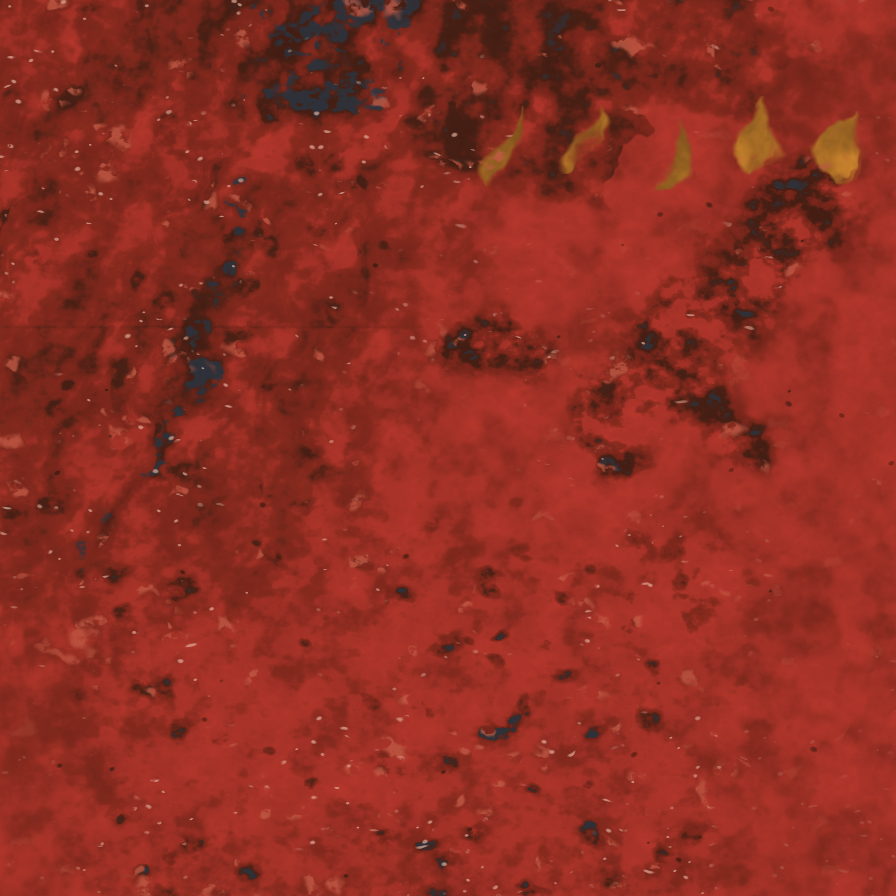
A WebGL 1 fragment shader for this texture:

```glsl
precision highp float;
// Scraped red paint with dark slanted stains, ochre licks, blue flecks and pale nicks.
// Layered smooth cellular noise mottles a few soft stain regions; jittered cells
// scatter the pits, chips and nicks on top.
uniform vec2 u_resolution;

#define RED vec3(0.665, 0.200, 0.160)
#define MID_RED vec3(0.500, 0.155, 0.110)
#define BROWN vec3(0.275, 0.120, 0.078)
#define BLUE vec3(0.150, 0.215, 0.270)
#define OCHRE vec3(0.680, 0.440, 0.150)
#define CHIP_PINK vec3(0.760, 0.350, 0.270)
#define NICK_WHITE vec3(0.880, 0.680, 0.610)
#define SLANT vec2(0.42, 0.907)
#define MOTTLE 0.55
#define STREAKS 1.15

vec2 hash2(vec2 p) {
  vec3 q = fract(p.xyx * vec3(0.1031, 0.1030, 0.0973));
  q += dot(q, q.yzx + 33.33);
  return fract((q.xx + q.yz) * q.zy);
}

// Smooth cellular noise: random cell values blended by distance.
float cellNoise(vec2 p) {
  vec2 cell = floor(p);
  float sum = 0.0, total = 0.0;
  for (int j = -1; j <= 1; j++)
    for (int i = -1; i <= 1; i++) {
      vec2 id = cell + vec2(float(i), float(j));
      vec2 d = id + 0.2 + 0.6 * hash2(id) - p;
      float weight = exp(-5.0 * dot(d, d));
      sum += weight * hash2(id + 71.0).x;
      total += weight;
    }
  return sum / total;
}

float layered(vec2 p) {
  float sum = 0.0, gain = 0.53;
  for (int i = 0; i < 4; i++) {
    sum += gain * cellNoise(p);
    p = mat2(1.6, 1.2, -1.2, 1.6) * p + 17.3;
    gain *= 0.5;
  }
  return sum;
}

// Scattered, slightly bent flecks; radius is in cell units.
float scatter(vec2 p, float count, vec2 radius, float keep) {
  p *= count;
  float cover = 0.0;
  for (int j = -1; j <= 1; j++)
    for (int i = -1; i <= 1; i++) {
      vec2 id = floor(p) + vec2(float(i), float(j));
      vec2 h = hash2(id + count), k = hash2(id + 2.0 * count + 9.0);
      vec2 d = p - id - h;
      d.y += 0.6 * (k.x - 0.5) * d.x + (h.x - 0.5) * d.x * d.x;
      float fleck = 1.0 - smoothstep(0.4, 1.1, length(d / (radius * mix(0.4, 1.0, h.y))));
      cover = max(cover, fleck * step(k.y, keep));
    }
  return cover;
}

// Soft stroke from a to b.
float stroke(vec2 p, vec2 a, vec2 b, float width) {
  vec2 ab = b - a;
  float t = clamp(dot(p - a, ab) / dot(ab, ab), 0.0, 1.0);
  return 1.0 - smoothstep(0.3 * width, width, length(p - a - ab * t));
}

// A row of leaning tapered licks.
float licks(vec2 p) {
  float cover = 0.0;
  for (int i = 0; i < 5; i++) {
    float n = float(i);
    vec2 d = p - vec2(0.56 + 0.094 * n, 0.835 + 0.012 * sin(n * 2.3));
    float t = d.y / 0.042;
    d.x -= 0.4 * d.y + 0.008 * sin(t * 2.5 + n);
    float halfWidth = (0.013 + 0.015 * step(2.5, n)) * (1.0 - t * t) * (1.0 - 0.5 * t);
    cover = max(cover, smoothstep(-0.004, 0.006, halfWidth - abs(d.x)) * step(abs(t), 1.0));
  }
  return cover;
}

void main() {
  vec2 p = gl_FragCoord.xy / u_resolution;
  vec2 w = p + 0.07 * (vec2(layered(p * 17.0), layered(p * 17.0 + 40.0)) - 0.5);
  vec2 slanted = vec2(w.x * SLANT.y - w.y * SLANT.x, dot(w, SLANT));
  float grain = layered(p * 30.0) - 0.5;
  float broad = layered(p * 6.0 + 3.0) - 0.5;
  float streak = layered(slanted * vec2(32.0, 9.0)) - 0.5;
  float fine = layered(p * vec2(72.0, 90.0)) - 0.5;

  // Stain regions
  float left = (1.0 - smoothstep(0.26, 0.58, w.x - 0.25 * (w.y - 0.5))) * smoothstep(0.12, 0.6, w.y);
  float ribbon = 0.435 + 0.4 * max(p.y - 0.87, 0.0);
  float hem = 0.815 - 0.25 * (p.x - 0.44) + 0.14 * smoothstep(0.68, 0.72, w.x);
  float top = smoothstep(0.0, 0.02, p.x - ribbon - 0.01) * smoothstep(0.0, 0.018, 0.3 * w.y + 0.7 * p.y - hem)
    * (1.0 - smoothstep(0.8, 0.95, w.x));
  float scuff = smoothstep(0.25, 0.31, w.x) * (1.0 - smoothstep(-0.02, 0.0, p.x - ribbon)) * smoothstep(0.84, 0.89, w.y);
  float seam = stroke(w, vec2(0.3, 0.8), vec2(0.18, 0.51), 0.028) + 0.6 * stroke(w, vec2(0.17, 0.5), vec2(0.05, 0.32), 0.04);
  float crust = max(stroke(w, vec2(0.71, 0.57), vec2(0.9, 0.77), 0.075), stroke(w, vec2(0.76, 0.56), vec2(0.83, 0.5), 0.045));
  crust = max(crust, max(stroke(w, vec2(0.53, 0.62), vec2(0.58, 0.61), 0.05), stroke(w, vec2(0.66, 0.54), vec2(0.69, 0.49), 0.03)));
  float pitZone = (1.0 - smoothstep(0.33, 0.5, p.y)) * smoothstep(0.02, 0.15, p.x) * (1.0 - smoothstep(0.72, 0.9, p.x));
  float pits = scatter(mix(p, w, 0.5), 25.0, vec2(0.52, 0.42), 0.3) * max(pitZone, 0.7 * left);
  float rough = clamp(0.25 + left + top + crust + 0.8 * pitZone, 0.0, 1.0);

  // Paint tone, from bright red to brown
  float tone = 0.19 + MOTTLE * grain + 0.4 * broad + (0.2 + 0.5 * rough) * fine + left * (0.24 + STREAKS * streak)
    + top * (0.48 + grain) + scuff * (0.5 + grain) + 0.5 * seam + crust * (0.5 + 1.6 * grain + fine) + pits * (0.45 + 1.2 * fine);
  tone += 0.12 * (1.0 - smoothstep(0.0, 0.003, abs(p.y - 0.635))) * (1.0 - smoothstep(0.4, 0.5, p.x));
  tone += 0.6 * scatter(p, 18.0, vec2(0.09, 0.07), 0.12);
  vec3 color = mix(RED, MID_RED, smoothstep(0.05, 0.5, tone));
  color = mix(color, BROWN, smoothstep(0.48, 1.05, tone)) * (1.0 + 0.15 * fine - 0.1 * grain);

  // Blue flecks, ochre licks, pink chips and pale nicks
  float blueZone = clamp(scuff + 0.75 * seam + 0.65 * pits * pitZone + 0.45 * crust + 0.35 * top, 0.0, 1.0);
  color = mix(color, BLUE, 0.75 * smoothstep(0.0, 0.16, fine + 0.6 * grain + 0.38 * (blueZone - 1.0)) * smoothstep(0.1, 0.5, blueZone));
  color = mix(color, OCHRE * (0.95 + 0.6 * grain), licks(mix(p, w, 0.5)) * smoothstep(-0.25, 0.1, streak + 0.1));
  float chips = scatter(w, 27.0, vec2(0.5, 0.36), 0.26) * smoothstep(-0.04, 0.14, fine) * rough;
  color = mix(color, CHIP_PINK, 0.8 * chips);
  float cluster = smoothstep(0.3, 0.65, cellNoise(p * 15.0)) * rough;
  float nicks = scatter(mix(p, w, 0.25), 36.0, vec2(0.26, 0.085), 0.24) * smoothstep(-0.12, 0.1, fine);
  nicks = max(nicks, scatter(p, 80.0, vec2(0.34, 0.24), 0.13) * smoothstep(-0.1, 0.1, grain + fine));
  color = mix(color, NICK_WHITE, 0.7 * nicks * cluster);
  gl_FragColor = vec4(color, 1.0);
}
```
